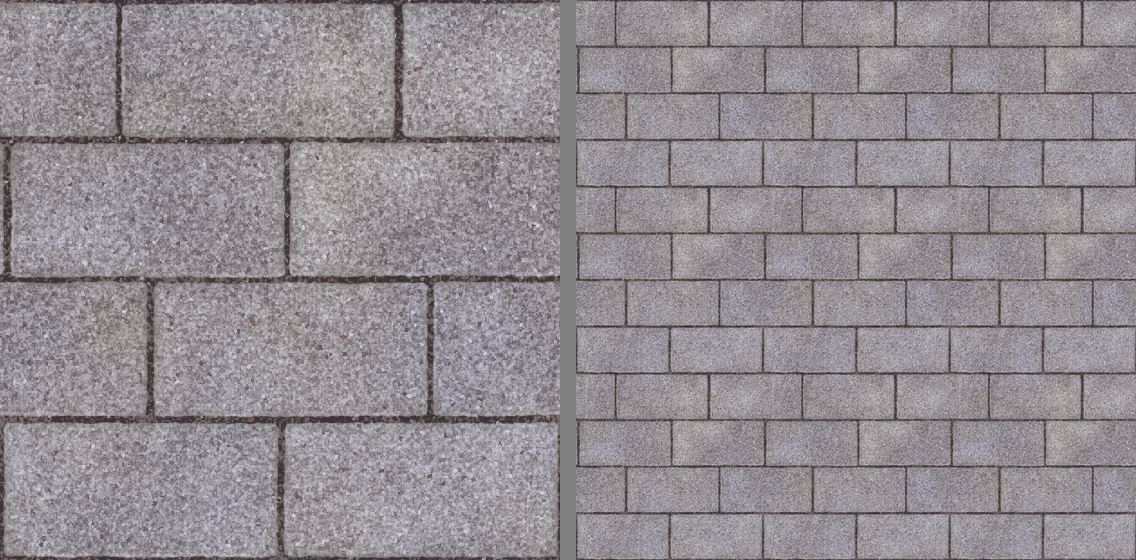
Left: one tile. Right: repeated 3 by 3.
Write a WebGL 2 fragment shader that draws this texture.

```glsl
#version 300 es
precision highp float;
// Weathered grey concrete pavers in running bond with dark gritty joints, tiling.
uniform vec2 u_resolution;
out vec4 fragColor;

const vec2 BRICKS = vec2(2.0, 4.0);                   // repeats across and down
const vec4 ROW_SHIFT = vec4(0.002, 0.268, 0.013, 0.212); // from the bottom row up
const float JOINT_HALF = 0.0056;
const float CORNER = 0.010;
const float WOBBLE = 0.0045;
const int GRAIN_CELLS = 165;
const int FINE_CELLS = 310;
const int DEBRIS_COUNT = 9;
const vec3 STONE_DARK = vec3(0.46, 0.43, 0.45);
const vec3 STONE_MID = vec3(0.62, 0.60, 0.62);
const vec3 STONE_LIGHT = vec3(0.75, 0.74, 0.78);
const vec3 JOINT_DARK = vec3(0.23, 0.20, 0.21);
const vec3 JOINT_LIGHT = vec3(0.47, 0.43, 0.43);
const vec3 DIRT = vec3(0.47, 0.44, 0.42);
const vec3 LEAF = vec3(0.46, 0.33, 0.27);

// Integer hash of a cell, three values in 0..1
vec3 hash3(ivec2 cell, int seed) {
    uvec3 v = uvec3(ivec3(cell, seed)) * 1664525u + 1013904223u;
    v.x += v.y * v.z; v.y += v.z * v.x; v.z += v.x * v.y;
    v ^= v >> 16u;
    v.x += v.y * v.z; v.y += v.z * v.x; v.z += v.x * v.y;
    return vec3(v >> 8u) / exp2(24.0);
}

ivec2 wrapCell(ivec2 c, int n) { return (c % n + n) % n; }

// Value noise that wraps after n cells
float noise(vec2 uv, int n, int seed) {
    vec2 p = uv * float(n);
    ivec2 c = ivec2(floor(p));
    vec2 f = fract(p);
    f = f * f * (3.0 - 2.0 * f);
    float a = hash3(wrapCell(c, n), seed).x;
    float b = hash3(wrapCell(c + ivec2(1, 0), n), seed).x;
    float d = hash3(wrapCell(c + ivec2(0, 1), n), seed).x;
    float e = hash3(wrapCell(c + ivec2(1, 1), n), seed).x;
    return mix(mix(a, b, f.x), mix(d, e, f.x), f.y);
}

float fbm(vec2 uv, int n, int seed) {
    float sum = 0.0, gain = 0.5;
    for (int i = 0; i < 4; i++) {
        sum += gain * noise(uv, n << i, seed + i);
        gain *= 0.5;
    }
    return sum / 0.9375;
}

// Aggregate: x = distance to the grain border, y and z = random per grain
vec3 grains(vec2 uv, int n, int seed) {
    vec2 p = uv * float(n);
    ivec2 base = ivec2(floor(p));
    float near = 9.0, second = 9.0;
    vec2 id = vec2(0.0);
    for (int y = -1; y <= 1; y++)
    for (int x = -1; x <= 1; x++) {
        ivec2 c = base + ivec2(x, y);
        vec3 h = hash3(wrapCell(c, n), seed);
        float d = length(vec2(c) + h.xy - p);
        if (d < near) { second = near; near = d; id = vec2(h.z, fract(h.x * 57.0 + h.y * 31.0)); }
        else second = min(second, d);
    }
    return vec3(second - near, id);
}

float roundBox(vec2 p, vec2 halfSize, float r) {
    vec2 q = abs(p) - halfSize + r;
    return length(max(q, 0.0)) + min(max(q.x, q.y), 0.0) - r;
}

void main() {
    vec2 uv = gl_FragCoord.xy / u_resolution;
    float soft = max(0.0012, 0.8 / u_resolution.y);

    // Paver layout with ragged edges
    vec2 p = uv + WOBBLE * (vec2(fbm(uv, 18, 1), fbm(uv, 18, 7)) - 0.5);
    int row = int(mod(floor(p.y * BRICKS.y), BRICKS.y));
    vec2 grid = vec2(p.x - ROW_SHIFT[row], p.y) * BRICKS;
    ivec2 brick = ivec2(mod(floor(grid), BRICKS));
    vec3 rnd = hash3(brick, 21);
    vec2 local = (fract(grid) - 0.5) / BRICKS + (rnd.xy - 0.5) * 0.003;
    float d = roundBox(local, 0.5 / BRICKS - JOINT_HALF, CORNER);
    d += 0.003 * (noise(uv, 130, 13) - 0.5);
    float depth = max(-d, 0.0);

    // Speckled concrete
    vec3 grain = grains(uv, GRAIN_CELLS, 31);
    float fine = noise(uv, FINE_CELLS, 37);
    float mottle = fbm(uv, 7, 41);
    float tone = 0.10 + 1.1 * (grain.y - 0.5) + 1.4 * (fine - 0.5) + 1.3 * (mottle - 0.5);
    tone += 0.22 * (rnd.z - 0.5) - 0.45 * (1.0 - smoothstep(0.0, 0.4, grain.x));
    tone += 0.9 * step(0.985, grain.z) - 1.0 * step(grain.z, 0.018);
    vec3 stone = mix(STONE_MID, tone < 0.0 ? STONE_DARK : STONE_LIGHT, min(abs(tone), 1.5));
    float warmth = fbm(uv, 5, 51) - 0.5 + 0.4 * (uv.y - 0.5) * sin(3.14159265 * uv.y);
    stone += vec3(0.02, 0.01, -0.06) * warmth;

    // Dirty margin and worn pale arris, strongest at left and bottom
    float patches = smoothstep(0.35, 0.7, fbm(uv, 12, 61));
    stone = mix(stone, DIRT, exp(-depth / 0.006) * (0.35 + 0.4 * (1.0 - patches)));
    float lowLeft = smoothstep(0.0, 0.02, max(-local.x - 0.23, -local.y - 0.105));
    float rim = exp(-pow((depth - 0.004) / 0.003, 2.0));
    stone += rim * patches * (0.04 + 0.10 * lowLeft);

    // Gritty joint
    float grit = 0.6 * fine + 0.4 * grain.y;
    vec3 joint = mix(JOINT_DARK, JOINT_LIGHT, smoothstep(0.3, 0.85, grit + 0.5 * (fbm(uv, 16, 71) - 0.5)));
    joint += 0.25 * step(0.975, grain.z);
    vec3 color = mix(stone, joint, smoothstep(-soft, soft, d));

    // Leaf scraps, two of three caught in the bed joints
    for (int i = 0; i < DEBRIS_COUNT; i++) {
        vec3 h = hash3(ivec2(i, 3), 81);
        if (i % 3 != 0) h.y = floor(h.y * BRICKS.y) / BRICKS.y;
        vec2 q = fract(uv - h.xy + 0.5) - 0.5;
        float angle = (i % 3 == 0 ? 6.0 : 0.6) * h.z;
        q = mat2(cos(angle), -sin(angle), sin(angle), cos(angle)) * q;
        float leaf = length(q * vec2(0.45, 1.0)) - 0.0035 + 0.004 * (noise(uv, 120, 91) - 0.5);
        color = mix(color, LEAF + 0.22 * (fine - 0.5), 0.8 * smoothstep(soft, -soft, leaf));
    }
    fragColor = vec4(clamp(color, 0.0, 1.0), 1.0);
}
```
